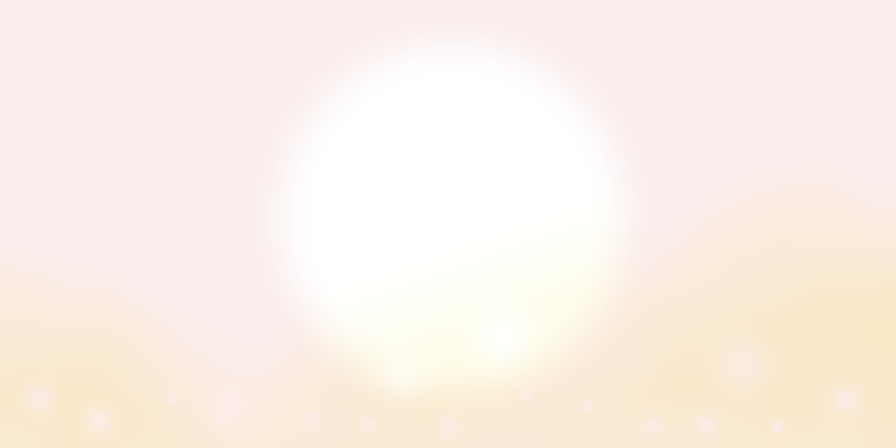
Give the GLSL for this background, as a WebGL 2 fragment shader.

```glsl
#version 300 es
precision highp float;
// A soft white disc over a blush sky, with golden haze and pale sparkles below.

uniform vec2 u_resolution;
out vec4 outColor;

// Colours
const vec3 BLUSH = vec3(0.98, 0.927, 0.927);
const vec3 GOLD = vec3(0.98, 0.91, 0.76);
const vec3 SPARKLE = vec3(0.985, 0.925, 0.915);
const vec3 WHITE = vec3(1.0);
const vec3 IVORY = vec3(0.995, 0.99, 0.90);

// Layout, in units of the canvas height
const vec2 DISC_CENTER = vec2(1.01, 0.515);
const float DISC_INNER = 0.305;
const float DISC_OUTER = 0.465;
const float HAZE_DEPTH = 0.46;
const float SPARKLE_CELL = 0.155;
const float SPARKLE_TOP = 0.24;

// Large glows: centre, radius, strength
const vec4 PALE_GLOWS[3] = vec4[3](
  vec4(0.515, 0.10, 0.050, 0.75),
  vec4(1.660, 0.185, 0.058, 0.65),
  vec4(1.445, 0.395, 0.040, 0.35));
const vec4 WHITE_GLOWS[2] = vec4[2](
  vec4(1.122, 0.25, 0.065, 0.85),
  vec4(0.898, 0.165, 0.046, 0.55));

vec3 hash3(vec2 cell) {
  vec3 q = fract(cell.xyx * vec3(0.1031, 0.1030, 0.0973));
  q += dot(q, q.yxz + 33.33);
  return fract((q.xxy + q.yzz) * q.zyx);
}

float softDot(vec2 offset, float radius) {
  return exp(-dot(offset, offset) / (radius * radius));
}

// Slanted layers of sines give the haze its cloudy streaks.
float layeredSines(vec2 p) {
  float sum = 0.0;
  float weight = 0.5;
  for (int i = 0; i < 4; i++) {
    sum += weight * sin(p.x * 6.0 + 1.3 * sin(p.y * 5.0 + float(i)));
    p = mat2(0.87, 0.5, -0.5, 0.87) * p * 1.8 + 0.7;
    weight *= 0.5;
  }
  return sum;
}

// Golden haze: high at the right, lower at the left, thin in the middle.
float haze(vec2 p) {
  float top = 0.50 + 0.17 * smoothstep(1.2, 1.75, p.x);
  top -= 0.13 * exp(-pow((p.x - 0.52) / 0.25, 2.0));
  top += 0.06 * layeredSines(p * vec2(1.2, 0.7));
  float amount = smoothstep(0.0, HAZE_DEPTH, top - p.y);
  float sides = mix(0.70, 0.95, smoothstep(0.35, 0.95, abs(p.x - 1.0)));
  float mottle = 0.92 + 0.12 * layeredSines(p * 1.7 + 2.0);
  float floorFade = mix(0.82, 1.0, smoothstep(0.0, 0.16, p.y));
  return clamp(amount * sides * mottle * floorFade, 0.0, 1.0);
}

// Round sparkles with faint diagonal rays, one per jittered cell.
float sparkles(vec2 p) {
  vec2 home = floor(p / SPARKLE_CELL);
  float light = 0.0;
  for (int j = -1; j <= 1; j++) {
    for (int i = -1; i <= 1; i++) {
      vec2 cell = home + vec2(i, j);
      vec3 rnd = hash3(cell + 17.0);
      vec2 center = (cell + 0.15 + 0.7 * rnd.xy) * SPARKLE_CELL;
      vec2 d = p - center;
      float radius = mix(0.012, 0.034, rnd.z * rnd.z);
      vec2 diagonal = abs(vec2(d.x + d.y, d.x - d.y));
      float rays = exp(-min(diagonal.x, diagonal.y) / (0.25 * radius))
                 * softDot(d, 1.9 * radius);
      float fade = 1.0 - smoothstep(0.08, SPARKLE_TOP, center.y);
      light += fade * (0.85 * softDot(d, radius) + 0.25 * rays);
    }
  }
  return min(light, 0.9);
}

void main() {
  vec2 p = gl_FragCoord.xy / u_resolution.y;
  p.x += 1.0 - 0.5 * u_resolution.x / u_resolution.y;

  // Sky, haze and sparkles
  vec3 color = mix(BLUSH, GOLD, haze(p));
  color = mix(color, SPARKLE, sparkles(p));
  for (int i = 0; i < 3; i++) {
    vec4 glow = PALE_GLOWS[i];
    color = mix(color, SPARKLE, glow.w * softDot(p - glow.xy, glow.z));
  }

  // Disc, warming to ivory toward its lower right
  vec2 d = p - DISC_CENTER;
  float disc = 1.0 - smoothstep(DISC_INNER, DISC_OUTER, length(d));
  float warmth = smoothstep(0.0, 0.42, 0.35 * d.x - d.y);
  color = mix(color, mix(WHITE, IVORY, warmth), disc);

  // White glows on the disc's lower rim
  for (int i = 0; i < 2; i++) {
    vec4 glow = WHITE_GLOWS[i];
    color = mix(color, WHITE, glow.w * softDot(p - glow.xy, glow.z));
  }
  outColor = vec4(color, 1.0);
}
```
